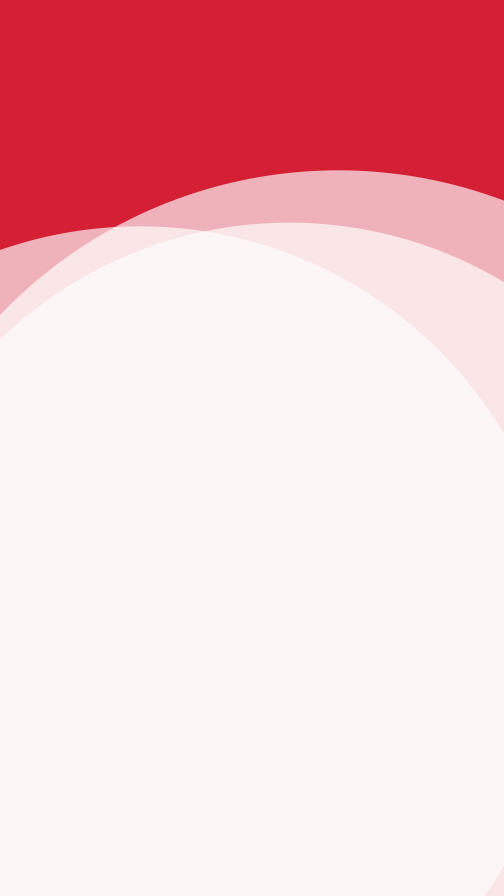
Write a Shadertoy shader that draws this background.

```glsl
// Three overlapping translucent discs rising over a flat red field.

// Colour by the number of discs that cover a point
const vec3 RED_FIELD  = vec3(0.833, 0.121, 0.202);
const vec3 ONE_DISC   = vec3(0.941, 0.699, 0.728);
const vec3 TWO_DISCS  = vec3(0.979, 0.901, 0.906);
const vec3 ALL_DISCS  = vec3(0.988, 0.965, 0.964);

// Discs as centre x, centre y, radius, in units of canvas height
const vec3 WIDE_DISC  = vec3(0.3776, 0.2878, 0.5221);
const vec3 INNER_DISC = vec3(0.3229, 0.2865, 0.4650);
const vec3 LEFT_DISC  = vec3(0.1559, 0.2747, 0.4727);

// Smooth coverage of a disc: 1 inside, 0 outside
float discCoverage(vec2 point, vec3 disc, float pixel) {
    float dist = length(point - disc.xy) - disc.z;
    return clamp(0.5 - dist / pixel, 0.0, 1.0);
}

void mainImage(out vec4 fragColor, in vec2 fragCoord) {
    float pixel = 1.0 / iResolution.y;
    vec2 point = fragCoord * pixel;

    // Add up the layers over this point
    float layers = discCoverage(point, WIDE_DISC, pixel)
                 + discCoverage(point, INNER_DISC, pixel)
                 + discCoverage(point, LEFT_DISC, pixel);

    // Step through the tints, one per layer
    vec3 color = mix(RED_FIELD, ONE_DISC, clamp(layers, 0.0, 1.0));
    color = mix(color, TWO_DISCS, clamp(layers - 1.0, 0.0, 1.0));
    color = mix(color, ALL_DISCS, clamp(layers - 2.0, 0.0, 1.0));

    fragColor = vec4(color, 1.0);
}
```
